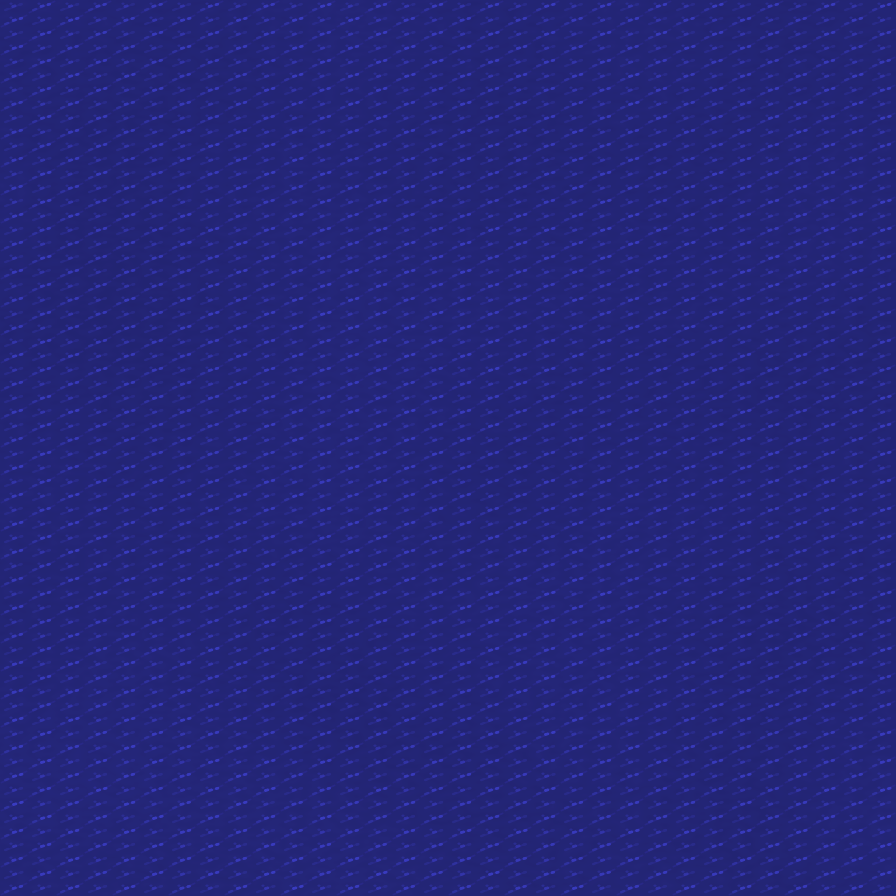
A Shadertoy shader for this texture:

```glsl
// Deep blue twill cloth: 32 by 64 small cells in a checkerboard, where even cells
// join into slanted threads with bright stitch pairs and odd cells hold weaker
// marks. Hashes and wrapped gradient noise add wear; it tiles in both directions.

const vec2 CELLS = vec2(32.0, 64.0);
const vec2 CELL_SIZE = vec2(2.0, 1.0);
const vec3 BASE = vec3(0.138, 0.145, 0.462);
const vec3 THREAD = vec3(0.16, 0.16, 0.54);
const vec3 SHEEN = vec3(0.185, 0.195, 0.63);
const vec3 STITCH = vec3(0.225, 0.235, 0.76);

float hash(vec2 p) {
    vec3 q = fract(vec3(p.xyx) * 0.1031);
    q += dot(q, q.yzx + 33.33);
    return fract((q.x + q.y) * q.z);
}

// Slope of one noise lattice corner, wrapped by the period
float corner(vec2 id, vec2 offset, vec2 f, vec2 period) {
    float angle = 6.2831853 * hash(mod(id + offset, period) + 17.0);
    return dot(vec2(cos(angle), sin(angle)), f - offset);
}

float gradientNoise(vec2 p, vec2 period) {
    vec2 id = floor(p), f = fract(p);
    vec2 u = f * f * f * (f * (f * 6.0 - 15.0) + 10.0);
    float low = mix(corner(id, vec2(0, 0), f, period), corner(id, vec2(1, 0), f, period), u.x);
    float high = mix(corner(id, vec2(0, 1), f, period), corner(id, vec2(1, 1), f, period), u.x);
    return mix(low, high, u.y);
}

float segmentDistance(vec2 p, vec2 a, vec2 b) {
    vec2 ab = b - a;
    return length(p - a - ab * clamp(dot(p - a, ab) / dot(ab, ab), 0.0, 1.0));
}

// Smooth-edged stroke from a to b
float stroke(vec2 p, vec2 a, vec2 b, float halfWidth, float pixel) {
    return 1.0 - smoothstep(-0.5 * pixel, 0.5 * pixel, segmentDistance(p, a, b) - halfWidth);
}

// Coverage of thread, sheen and stitch around the centre of one cell
vec3 cellMotif(vec2 p, vec2 id, float pixel) {
    float variation = hash(id + 3.0);
    float odd = mod(id.x + id.y, 2.0);
    float strength = 0.88 + 0.12 * variation;
    float shift = 0.06 * (variation - 0.5);

    // Long slanted thread in even cells, short one in odd cells
    vec2 reach = mix(vec2(0.9, 0.4), vec2(0.3, 0.13), odd);
    float thread = stroke(p, -reach, reach, 0.06, pixel);

    // Soft glints below and above the thread
    float sheen = stroke(p, vec2(-0.62, -0.22), vec2(-0.42, -0.14), 0.085, pixel);
    float glint = stroke(p, vec2(-0.25, 0.24), vec2(-0.18, 0.24), 0.075, pixel);
    sheen = max(sheen * mix(1.0, 0.5, odd), 0.7 * glint);

    // A pair of stitches, of which odd cells keep mainly the first
    vec2 first = vec2(-0.06 + shift, 0.04);
    vec2 second = vec2(0.44 + shift, 0.17);
    float dash = stroke(p, first, first + vec2(0.16, 0.04), 0.1, pixel);
    float knot = stroke(p, second, second + vec2(0.12, 0.03), 0.095, pixel);
    float stitch = strength * max(dash * mix(1.0, 0.7, odd), knot * mix(1.0, 0.3, odd));
    return vec3(thread * 0.85, sheen * strength, stitch);
}

void mainImage(out vec4 fragColor, in vec2 fragCoord) {
    vec2 uv = fragCoord / iResolution.xy;
    vec2 cloth = uv * CELLS;
    vec2 home = floor(cloth);
    float pixel = CELLS.y / min(iResolution.x, iResolution.y);

    // Gather strokes from the neighbouring cells so that none is cut off
    vec3 cover = vec3(0.0);
    for (int y = -1; y <= 1; y++) {
        for (int x = -1; x <= 1; x++) {
            vec2 id = home + vec2(x, y);
            vec2 local = (cloth - id - 0.5) * CELL_SIZE;
            cover = max(cover, cellMotif(local, mod(id, CELLS), pixel));
        }
    }

    // Broad wear, and a faint unevenness of the yarn
    float wear = gradientNoise(uv * 4.0, vec2(4.0));
    float yarn = gradientNoise(uv * vec2(64.0, 128.0), vec2(64.0, 128.0));
    vec3 color = BASE * (1.0 + 0.035 * wear + 0.04 * yarn);
    color = mix(color, THREAD, cover.x);
    color = mix(color, SHEEN, cover.y);
    color = mix(color, STITCH, cover.z * (0.95 + 0.08 * wear));
    fragColor = vec4(color, 1.0);
}
```
